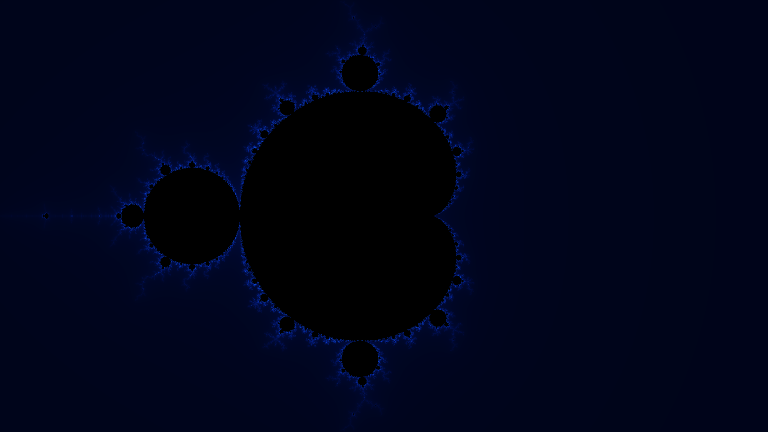
A Shadertoy shader for this background:

```glsl
const int MAX_STEPS = 200;

// Main cardioid and the disc to its left never escape
bool insideMainBody(vec2 c) {
    float q = dot(c - vec2(0.25, 0.0), c - vec2(0.25, 0.0));
    bool cardioid = q * (q + c.x - 0.25) < 0.25 * c.y * c.y;
    bool disc = length(c + vec2(1.0, 0.0)) < 0.25;
    return cardioid || disc;
}

// Fractional escape count of z -> z^2 + c, or -1 when bounded
float escapeCount(vec2 c) {
    if (insideMainBody(c)) return -1.0;
    vec2 z = vec2(0.0);
    for (int i = 0; i < MAX_STEPS; i++) {
        z = vec2(z.x * z.x - z.y * z.y, 2.0 * z.x * z.y) + c;
        float r2 = dot(z, z);
        if (r2 > 256.0) return max(float(i) + 1.0 - log2(0.5 * log2(r2)), 0.0);
    }
    return -1.0;
}

// Navy far away, electric blue and then cyan close to the boundary
vec3 escapeColor(float count) {
    if (count < 0.0) return vec3(0.0);
    float t = count / 100.0;
    vec3 navy = vec3(0.0, 0.017, 0.098);
    vec3 glow = t * vec3(0.0, 0.08, 0.53) + t * t * vec3(0.02, 0.06, 0.0);
    return min(navy + glow, 0.95);
}

void mainImage(out vec4 fragColor, in vec2 fragCoord) {
    vec3 color = vec3(0.0);

    // Average a 2 x 2 grid of samples
    for (int k = 0; k < 4; k++) {
        vec2 offset = vec2(k % 2, k / 2) * 0.5 - 0.25;
        vec2 c = (fragCoord + offset - 0.5 * iResolution.xy) * 2.25 / iResolution.y;
        color += 0.25 * escapeColor(escapeCount(c));
    }

    fragColor = vec4(color, 1.0);
}
```
